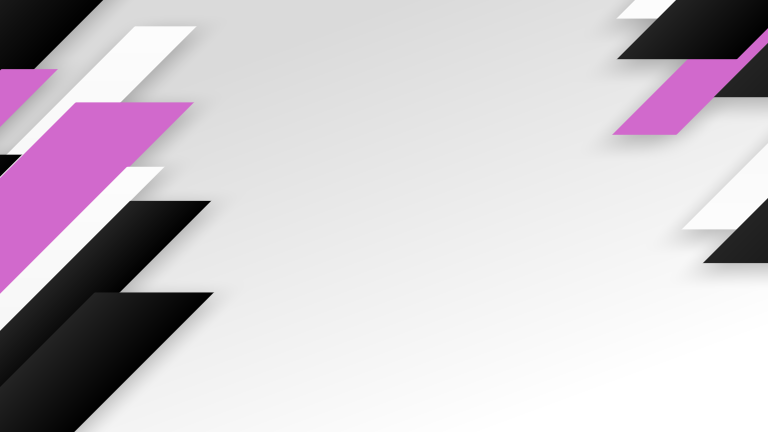
This background is drawn by a Shadertoy shader. Its source:

```glsl
// Each bar: slant start, slant end, horizontal edge, material
const int LEFT_COUNT = 8;
const int RIGHT_COUNT = 6;
const float BLACK = 0.0, WHITE = 1.0, PINK = 2.0;
const vec4 LEFT_BARS[LEFT_COUNT] = vec4[](
    vec4(-0.100, 0.239, -0.200, BLACK),
    vec4( 0.373, 0.516,  0.061, WHITE),
    vec4( 0.163, 0.294,  0.160, PINK),
    vec4( 0.150, 0.409,  0.358, BLACK),
    vec4( 0.412, 0.686,  0.237, PINK),
    vec4( 0.680, 0.767,  0.386, WHITE),
    vec4( 0.766, 0.954,  0.465, BLACK),
    vec4( 0.896, 1.172,  0.677, BLACK));
const vec4 RIGHT_BARS[RIGHT_COUNT] = vec4[](
    vec4(1.470, 1.700, 0.043, WHITE),
    vec4(1.729, 1.878, 0.312, PINK),
    vec4(1.877, 2.500, 0.225, BLACK),
    vec4(1.565, 1.843, 0.137, BLACK),
    vec4(2.109, 2.240, 0.531, WHITE),
    vec4(2.236, 2.900, 0.609, BLACK));

const vec3 PINK_COLOR = vec3(0.82, 0.41, 0.80);
const float BLACK_LIGHT = 0.14;
const float WHITE_LEVEL = 0.99;
const float WHITE_FALLOFF = 0.06;
const vec2 LEFT_SHADOW = vec2(0.003, 0.014);
const vec2 RIGHT_SHADOW = vec2(-0.010, 0.020);
const float SHADOW_BLUR = 0.045;
const float SHADOW_STRENGTH = 0.25;

// Soft coverage of a 45 degree bar; side = 1 extends downward, -1 upward
float barCover(vec2 p, vec4 bar, float side, float soft) {
    float slant = p.x + p.y;
    vec3 inside = vec3((slant - bar.x) * 0.7071,
                       (bar.y - slant) * 0.7071,
                       side * (p.y - bar.z));
    vec3 cover = smoothstep(-soft, soft, inside);
    return cover.x * cover.y * cover.z;
}

vec3 barColor(vec2 p, vec4 bar) {
    if (bar.w == PINK) return PINK_COLOR;
    if (bar.w == WHITE) return vec3(WHITE_LEVEL - WHITE_FALLOFF * abs(p.y - bar.z));
    float across = clamp((p.x + p.y - bar.x) / (bar.y - bar.x), 0.0, 1.0);
    return vec3(BLACK_LIGHT * (1.0 - across));
}

float shadowLight(vec2 p, vec4 bar, float side, vec2 offset) {
    return 1.0 - SHADOW_STRENGTH * barCover(p - offset, bar, side, SHADOW_BLUR);
}

void mainImage(out vec4 fragColor, in vec2 fragCoord) {
    // Height units, with y measured downward from the top
    vec2 p = vec2(fragCoord.x, iResolution.y - fragCoord.y) / iResolution.y;
    float edgeSoft = 0.7 / iResolution.y;

    // Pale diagonal gradient
    float shade = 0.92 + 0.05 * (p.x - 0.89) + 0.135 * (p.y - 0.5);
    vec3 color = vec3(clamp(shade, 0.855, 1.0));

    // Shadows
    for (int i = 0; i < LEFT_COUNT; i++)
        color *= shadowLight(p, LEFT_BARS[i], 1.0, LEFT_SHADOW);
    for (int i = 0; i < RIGHT_COUNT; i++)
        color *= shadowLight(p, RIGHT_BARS[i], -1.0, RIGHT_SHADOW);

    // Bars, back to front
    for (int i = 0; i < LEFT_COUNT; i++)
        color = mix(color, barColor(p, LEFT_BARS[i]), barCover(p, LEFT_BARS[i], 1.0, edgeSoft));
    for (int i = 0; i < RIGHT_COUNT; i++)
        color = mix(color, barColor(p, RIGHT_BARS[i]), barCover(p, RIGHT_BARS[i], -1.0, edgeSoft));

    fragColor = vec4(color, 1.0);
}
```
